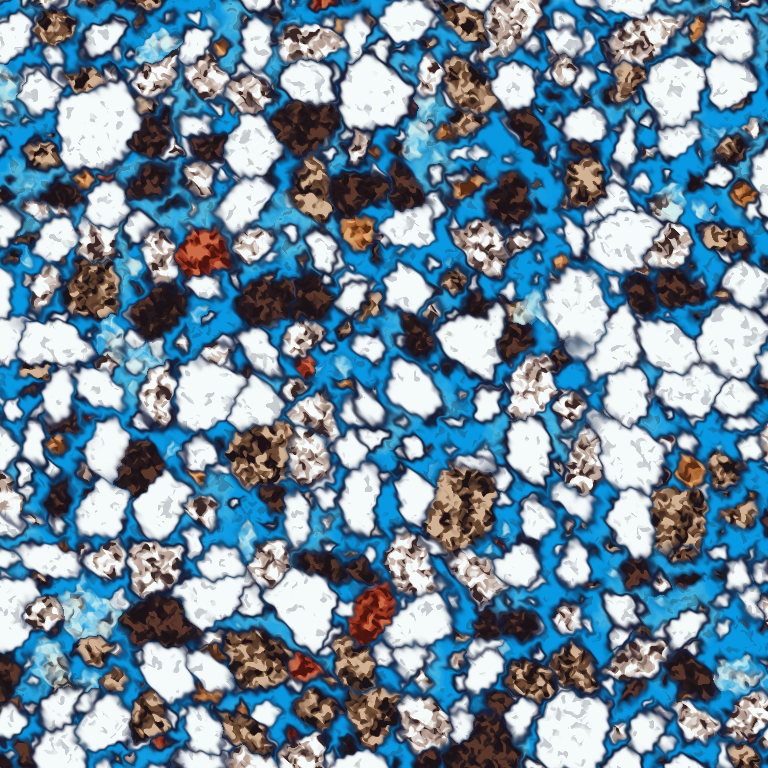
Write a three.js fragment shader that draws this texture.

```glsl
// Thin section of sandstone: angular mineral grains set in blue-dyed resin.
varying vec2 vUv;

const vec3 NAVY = vec3(0.07, 0.11, 0.24);
const vec3 RESIN = vec3(0.03, 0.60, 0.89);
const vec3 QUARTZ = vec3(0.96, 0.98, 0.98);
const vec3 SOOT = vec3(0.10, 0.07, 0.09);

vec2 hash2(vec2 p) {
  p = vec2(dot(p, vec2(127.1, 311.7)), dot(p, vec2(269.5, 183.3)));
  return fract(sin(p) * 43758.5);
}

// Smooth cellular noise: random cell values blended by distance, 0 to 1
float mottle(vec2 p) {
  vec2 cell = floor(p);
  float sum = 0.0, total = 0.0;
  for (int y = -1; y <= 1; y++)
  for (int x = -1; x <= 1; x++) {
    vec2 id = cell + vec2(float(x), float(y));
    vec2 h = hash2(id + 0.37);
    vec2 d = id + h - p;
    float w = exp(-9.0 * dot(d, d));
    sum += w * fract(h.x * 7.0 + h.y * 13.0);
    total += w;
  }
  return sum / (total + 1e-5);
}

// Approximate distance to a stretched, softened random hexagon
float grainShape(vec2 p, vec2 id, float size) {
  vec2 h = hash2(id + 7.3);
  float aspect = mix(0.48, 1.0, h.x);
  float c = cos(h.y * 6.283), s = sin(h.y * 6.283);
  p = mat2(c, -s, s, c) * p / (size * vec2(1.0, aspect));
  float sum = 1e-6;
  for (int i = 0; i < 6; i++) {
    vec2 r = hash2(id + float(i) * 3.71 + 1.9);
    float a = (float(i) + 0.8 * r.x) * 1.0472;
    float side = dot(p, vec2(cos(a), sin(a))) / mix(0.62, 1.08, r.y);
    sum += pow(max(side, 0.0), 10.0);
  }
  return (pow(sum, 0.1) - 1.0) * size * aspect * 0.85;
}

// Signed distance to the nearest grain edge or contact; also gives its id
float grainField(vec2 p, float count, float small, float large, float seed, out vec2 grainId) {
  p = p * count + seed;
  vec2 cell = floor(p);
  float nearest = 9.0, second = 9.0;
  grainId = cell;
  for (int y = -1; y <= 1; y++)
  for (int x = -1; x <= 1; x++) {
    vec2 id = cell + vec2(float(x), float(y));
    vec2 center = id + 0.2 + 0.6 * hash2(id);
    float h = hash2(id + 4.6).x;
    float d = grainShape(p - center, id, mix(small, large, h) + 0.2 * pow(h, 8.0));
    if (d < nearest) {
      second = nearest;
      nearest = d;
      grainId = id;
    } else second = min(second, d);
  }
  return max(nearest, 0.5 * (nearest - second)) / count;
}

vec3 ramp(vec3 low, vec3 mid, vec3 high, float t) {
  return mix(mix(low, mid, smoothstep(0.1, 0.5, t)), high, smoothstep(0.5, 0.85, t));
}

// Mineral colour by random kind
vec3 mineral(float kind, float t, vec3 resin) {
  if (kind < 0.44) return mix(vec3(0.78, 0.80, 0.82), QUARTZ, smoothstep(0.0, 0.25, t));
  if (kind < 0.50) return mix(resin, vec3(0.80, 0.93, 0.93), 0.15 + 0.8 * t);
  if (kind < 0.65) return ramp(vec3(0.22, 0.15, 0.15), vec3(0.74, 0.65, 0.60), QUARTZ, t + 0.08);
  if (kind < 0.81) return ramp(SOOT, vec3(0.43, 0.29, 0.20), vec3(0.82, 0.70, 0.58), t);
  if (kind < 0.87) return ramp(vec3(0.34, 0.17, 0.08), vec3(0.72, 0.44, 0.22), vec3(0.88, 0.66, 0.44), t);
  if (kind < 0.89) return ramp(vec3(0.30, 0.08, 0.06), vec3(0.62, 0.21, 0.12), vec3(0.80, 0.42, 0.28), t);
  return ramp(SOOT, vec3(0.15, 0.10, 0.11), vec3(0.36, 0.22, 0.17), t);
}

// Lay one set of grains, with dark rims, over the colour below
vec3 layGrains(vec3 below, float edge, vec2 id, float t) {
  vec2 h = hash2(id + 11.7);
  vec3 body = mineral(h.x, t, below);
  bool clear = h.x > 0.44 && h.x < 0.50;
  float rim = clear ? 0.15 : mix(0.5, 0.95, h.y);
  float line = (edge - 0.0008) / 0.0033;
  vec3 color = mix(below, body, smoothstep(0.0018, -0.0022, edge));
  return mix(color, mix(NAVY, SOOT, 0.3 * h.y), rim * exp(-line * line));
}

void main() {
  // Ragged outlines from layered sines
  vec2 p = vUv + 0.0022 * sin(vUv.yx * vec2(173.0, 151.0) + 2.0 * sin(vUv * 97.0))
               + 0.0012 * sin(vUv.yx * vec2(391.0, 433.0) + vUv * 210.0);
  float t = 0.6 * mottle(p * 95.0) + 0.4 * mottle(p * 170.0 + 31.0);
  t = clamp((t - 0.5) * 1.6 + 0.5, 0.0, 1.0);

  // Resin with pale haze and faint dirt
  float haze = smoothstep(0.62, 0.95, mottle(p * 13.0 + 5.0)) * (0.4 + 0.6 * t);
  vec3 color = mix(RESIN, vec3(0.50, 0.82, 0.87), 0.75 * haze);
  color = mix(color, vec3(0.12, 0.36, 0.50), 0.5 * smoothstep(0.72, 0.95, t));

  // Fine debris below, main grains above
  vec2 id;
  float edge = grainField(p, 29.0, 0.12, 0.55, 61.3, id);
  color = layGrains(color, edge, id, t);
  edge = grainField(p, 14.5, 0.34, 0.74, 17.6, id);
  color = layGrains(color, edge, id, t);

  gl_FragColor = vec4(color, 1.0);
}
```
